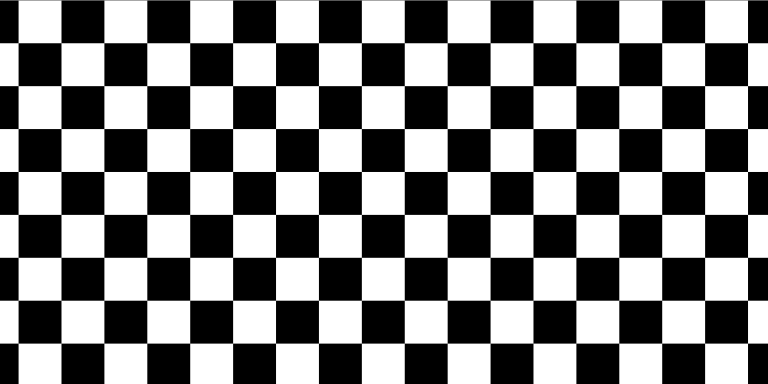
Give the GLSL for this pattern, as a Shadertoy shader.

```glsl
// Black and white checkerboard, about 18 squares across and 9 down.
// Each axis gives a signed square wave with softened steps; the product
// of the two waves picks the light or the dark colour.

#define CELL 0.11174                  // side of a square, in canvas heights
#define ORIGIN vec2(0.0484, 0.0009)   // a square corner, from the upper left
#define EDGE_PIXELS 1.0               // width of the smoothed edge
#define DARK vec3(0.0)
#define LIGHT vec3(1.0)

// Alternates between +1 and -1 in each unit cell, ramping through 0 at edges
vec2 squareWave(vec2 u, float edgeWidth) {
    vec2 parity = 1.0 - 2.0 * mod(floor(u), 2.0);
    vec2 edgeDistance = 0.5 - abs(fract(u) - 0.5);
    return parity * clamp(2.0 * edgeDistance / edgeWidth, 0.0, 1.0);
}

void mainImage(out vec4 fragColor, in vec2 fragCoord) {
    // Position in canvas heights, measured from the upper left
    vec2 p = fragCoord / iResolution.y;
    p.y = 1.0 - p.y;

    // Grid coordinates and the edge width in cells
    vec2 grid = (p - ORIGIN) / CELL;
    float edgeWidth = EDGE_PIXELS / (iResolution.y * CELL);

    vec2 wave = squareWave(grid, edgeWidth);
    float lightness = 0.5 + 0.5 * wave.x * wave.y;
    fragColor = vec4(mix(DARK, LIGHT, lightness), 1.0);
}
```
